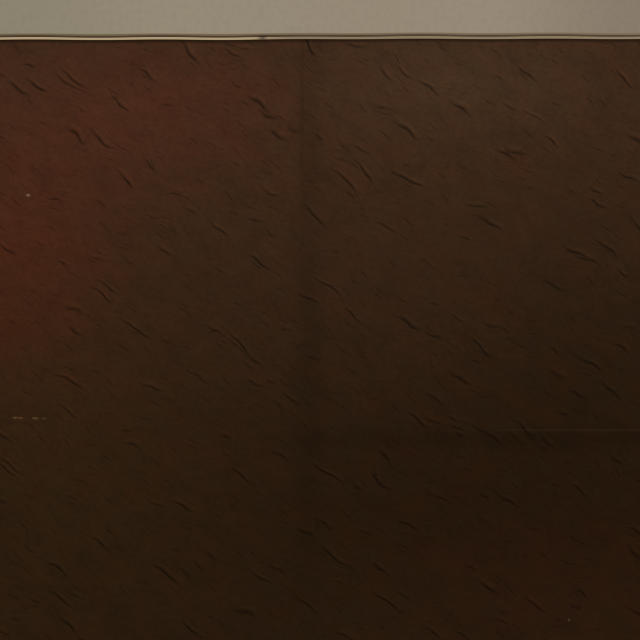
Give the GLSL for this texture, as a three.js fragment shader.

```glsl
varying vec2 vUv;

vec2 hash2(vec2 p) {
  return fract(sin(vec2(dot(p, vec2(127.1, 311.7)), dot(p, vec2(269.5, 183.3)))) * 43758.5);
}

// Distance to the nearest scattered point, roughly 0 to 1
float cellular(vec2 p) {
  vec2 cell = floor(p), f = fract(p);
  float nearest = 2.0;
  for (int j = -1; j <= 1; j++)
    for (int i = -1; i <= 1; i++) {
      vec2 o = vec2(float(i), float(j));
      nearest = min(nearest, length(o + hash2(cell + o) - f));
    }
  return nearest;
}

// Sparse soft strokes, elongated along the first axis
float flecks(vec2 p, float density) {
  vec2 cell = floor(p), f = fract(p);
  float ink = 0.0;
  for (int j = -1; j <= 1; j++)
    for (int i = -1; i <= 1; i++) {
      vec2 o = vec2(float(i), float(j));
      vec2 rnd = hash2(cell + o + 41.0);
      vec2 d = f - o - hash2(cell + o);
      d.y += (rnd.y - 0.5) * d.x * 1.2 + 0.07 * sin(d.x * 9.0 + rnd.x * 40.0);
      float stroke = 1.0 - smoothstep(0.1, 1.0, length(d / vec2(0.2 + 0.5 * rnd.y, 0.2)));
      ink = max(ink, stroke * step(rnd.x, density) * (0.4 + 0.6 * rnd.y));
    }
  return ink;
}

float spot(vec2 p, vec2 center, vec2 radius) {
  vec2 d = (p - center) / radius;
  return exp(-dot(d, d));
}

float line(float x, float center, float width) {
  return 1.0 - smoothstep(width * 0.4, width, abs(x - center));
}

vec3 leather(vec2 p) {
  vec2 warp = p + 0.006 * vec2(sin(p.y * 41.0 + 3.0 * sin(p.x * 17.0)), sin(p.x * 37.0 + 2.0 * sin(p.y * 23.0)));
  vec2 grain = mat2(0.88, 0.47, -0.47, 0.88) * warp;
  grain = vec2(0.88 * warp.x - 0.47 * warp.y, 0.47 * warp.x + 0.88 * warp.y);

  // Broad light and colour
  vec3 color = mix(vec3(0.155, 0.1, 0.052), vec3(0.235, 0.155, 0.1), smoothstep(0.1, 0.9, p.y));
  color += vec3(0.05, 0.0, -0.002) * spot(p, vec2(0.02, 0.62), vec2(0.16, 0.2));
  color += vec3(0.035, 0.003, 0.003) * spot(p, vec2(0.24, 0.83), vec2(0.2, 0.12));
  color += vec3(0.025, 0.025, 0.02) * spot(p, vec2(0.72, 0.88), vec2(0.22, 0.09));
  color += vec3(0.015, 0.012, 0.004) * spot(p, vec2(0.05, 0.25), vec2(0.3, 0.25));
  color -= vec3(0.025, 0.016, 0.013) * spot(p, vec2(0.95, 0.45), vec2(0.2, 0.3));
  color -= vec3(0.015, 0.012, 0.008) * spot(p, vec2(0.65, 0.25), vec2(0.3, 0.2));
  color += vec3(0.012, -0.001, 0.001) * spot(p, vec2(0.88, 0.08), vec2(0.25, 0.14));

  // Mottling and fine tooth
  float mottle = cellular(grain * vec2(14.0, 24.0)) + cellular(grain * vec2(33.0, 61.0) + 7.0) - 0.95;
  float tooth = cellular(grain * vec2(105.0, 170.0)) - 0.47;
  color *= 1.0 - 0.07 * mottle - 0.1 * tooth;
  float rust = cellular(grain * vec2(19.0, 27.0) + 13.0) - 0.47;
  color += vec3(0.018, -0.002, -0.002) * rust;

  // Slanting creases, dark with a faint raised edge
  float large = flecks(grain * vec2(21.0, 62.0), 0.16);
  float small = flecks(grain * vec2(43.0, 115.0) + 9.0, 0.2);
  float raised = flecks((grain - vec2(0.0, 0.006)) * vec2(21.0, 62.0), 0.16);
  color *= 1.0 - 0.36 * large - 0.22 * small;
  color *= 1.0 + 0.1 * raised * (1.0 - large);

  // Folds
  color *= 1.0 - 0.09 * spot(p, vec2(0.483, 0.5), vec2(0.022, 0.6));
  color *= 1.0 - 0.06 * line(p.x, 0.472, 0.005) * smoothstep(0.55, 0.9, p.y);
  color *= 1.0 - 0.1 * spot(p, vec2(0.8, 0.315), vec2(0.4, 0.016));
  color += 0.018 * line(p.y, 0.328, 0.003) * smoothstep(0.6, 0.9, p.x);

  // Pale scuffs
  float scuff = line(p.y, 0.348 - 0.03 * p.x, 0.0025) * (1.0 - smoothstep(0.03, 0.14, p.x));
  color += vec3(0.13, 0.11, 0.08) * scuff * smoothstep(0.3, 0.7, cellular(p * vec2(90.0, 20.0)));
  color += 0.22 * spot(p, vec2(0.044, 0.695), vec2(0.003, 0.002));
  color += 0.12 * spot(p, vec2(0.889, 0.031), vec2(0.002));
  return color;
}

vec3 wall(vec2 p) {
  vec3 color = mix(vec3(0.575, 0.54, 0.46), vec3(0.59, 0.535, 0.465), p.x);
  color *= 1.0 - 0.1 * smoothstep(0.75, 1.0, p.x) - 0.05 * (1.0 - smoothstep(0.0, 0.3, p.x));
  return color * (1.0 - 0.03 * (cellular(p * 110.0) - 0.47));
}

void main() {
  vec2 p = vUv;
  float edge = 0.9375 + 0.0015 * smoothstep(0.3, 0.6, p.x) + 0.0004 * sin(p.x * 31.0);
  float rim = edge + 0.0095;

  // Thin board edge between the leather and the wall
  vec3 board = mix(vec3(0.43, 0.36, 0.27), vec3(0.48, 0.41, 0.32), p.x);
  float shine = 1.0 - 0.65 * smoothstep(0.38, 0.46, p.x);
  board = mix(board, vec3(0.68, 0.6, 0.47), line(p.y, edge + 0.0024, 0.0025) * shine);
  board *= 1.0 - 0.35 * line(p.y, edge + 0.0055, 0.002);
  board *= 1.0 - 0.4 * spot(p, vec2(0.41, edge + 0.003), vec2(0.006, 0.003));

  vec3 color = leather(p) * (1.0 - 0.4 * smoothstep(edge - 0.007, edge, p.y));
  color = mix(color, board, smoothstep(edge - 0.001, edge + 0.001, p.y));
  color = mix(color, wall(p), smoothstep(rim - 0.0015, rim + 0.0015, p.y));
  gl_FragColor = vec4(color, 1.0);
}
```
